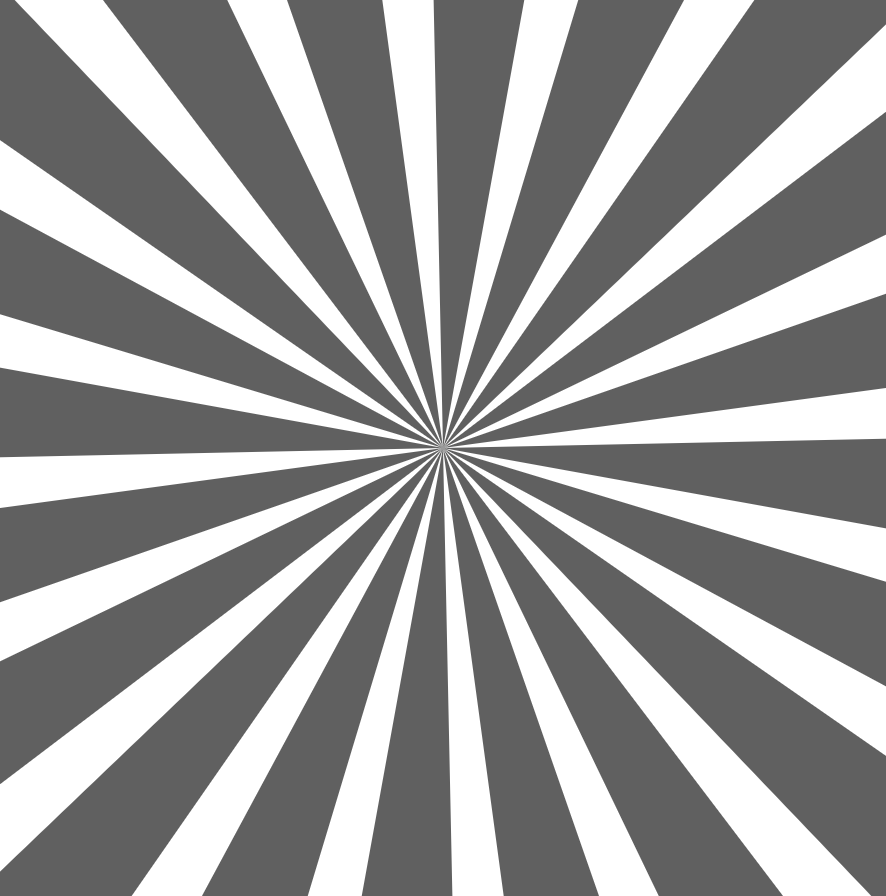
Give the GLSL for this background, as a Shadertoy shader.

```glsl
const vec3 RAY_COLOR = vec3(1.0);
const vec3 GAP_COLOR = vec3(0.378);
const vec2 CENTER = vec2(0.5);      // fraction of the canvas
const float RAY_COUNT = 20.0;
const float RAY_SHARE = 0.362;      // part of each period that is lit
const float FIRST_EDGE = 1.2;       // degrees from the positive x axis
const float EDGE_SOFTNESS = 1.0;    // filter width in pixels
const float TAU = 6.2831853;

// Running integral of a unit-period pulse that is lit for RAY_SHARE.
float pulseIntegral(float x) {
    return floor(x) * RAY_SHARE + min(fract(x), RAY_SHARE);
}

// Box-filtered pulse: smooth edges, even tone where rays are too thin.
float rayCoverage(float phase, float width) {
    float a = pulseIntegral(phase - 0.5 * width);
    float b = pulseIntegral(phase + 0.5 * width);
    return clamp((b - a) / width, 0.0, 1.0);
}

void mainImage(out vec4 fragColor, in vec2 fragCoord) {
    // Position relative to the hub, in canvas heights
    vec2 p = (fragCoord - CENTER * iResolution.xy) / iResolution.y;
    float pixel = EDGE_SOFTNESS / iResolution.y;
    float radius = max(length(p), 0.25 * pixel);

    // Angle counted in ray periods
    float angle = atan(p.y, p.x + 1e-6) / TAU - FIRST_EDGE / 360.0;
    float phase = angle * RAY_COUNT;
    float width = pixel / radius * RAY_COUNT / TAU;

    fragColor = vec4(mix(GAP_COLOR, RAY_COLOR, rayCoverage(phase, width)), 1.0);
}
```
